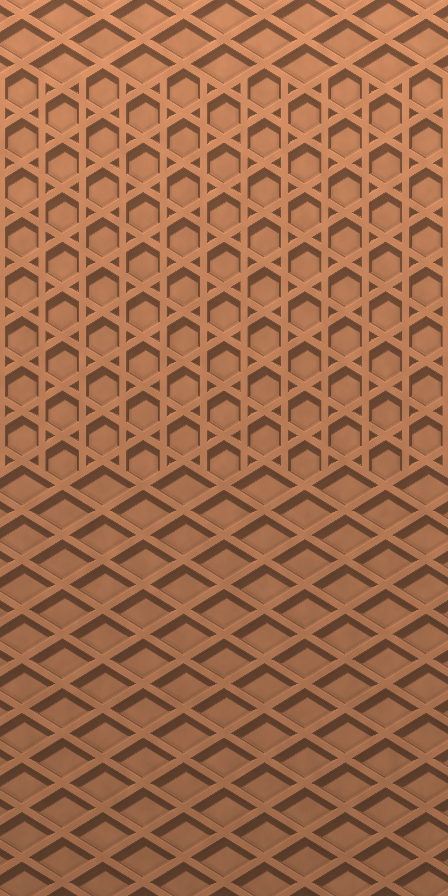
Reproduce this pattern procedurally as a WebGL 1 fragment shader.

```glsl
precision highp float;
// Carved clay lattice: two families of diagonal bars, joined by upright bars
// in a middle band to form a hexagonal weave. The bars make a height field,
// lit from above with bevels, soft cast shadows and gradient-noise mottling.

uniform vec2 u_resolution;

const vec2 CELL = vec2(0.1804, 0.1107);    // lattice period, in canvas widths
const vec2 CROSSING = vec2(0.5, 1.6906);   // one crossing of the diagonals
const vec2 WEAVE_BAND = vec2(0.945, 1.823); // vertical extent of upright bars
const float BAR_HALF_WIDTH = 0.0130;
const float BAR_TOP_WIDTH = 0.0075;
const float BAR_HEIGHT = 0.011;
const vec3 CLAY = vec3(1.0, 0.668, 0.468);

// Gradient noise
vec2 hashGradient(vec2 cell) {
  float h = fract(sin(dot(cell, vec2(127.1, 311.7))) * 4375.85);
  return vec2(cos(h * 6.2832), sin(h * 6.2832));
}

float gradientNoise(vec2 p) {
  vec2 i = floor(p);
  vec2 f = fract(p);
  vec2 u = f * f * f * (f * (f * 6.0 - 15.0) + 10.0);
  vec2 e = vec2(1.0, 0.0);
  float a = dot(hashGradient(i), f);
  float b = dot(hashGradient(i + e.xy), f - e.xy);
  float c = dot(hashGradient(i + e.yx), f - e.yx);
  float d = dot(hashGradient(i + e.xx), f - e.xx);
  return mix(mix(a, b, u.x), mix(c, d, u.x), u.y);
}

float mottling(vec2 p) {
  float sum = 0.0;
  float amplitude = 0.5;
  for (int i = 0; i < 4; i++) {
    sum += amplitude * gradientNoise(p);
    p = p * 2.03 + 7.3;
    amplitude *= 0.55;
  }
  return sum;
}

// Distance to the nearest whole number
float lineDistance(float phase) {
  return abs(fract(phase + 0.5) - 0.5);
}

// Distance to the nearest bar centre
float barDistance(vec2 p) {
  vec2 q = (p - CROSSING) / CELL;
  float diagonal = min(lineDistance(q.x + q.y), lineDistance(q.x - q.y));
  diagonal /= length(1.0 / CELL);
  float upright = lineDistance(2.0 * q.x + 0.5) * CELL.x * 0.5;
  float outside = max(WEAVE_BAND.x - p.y, p.y - WEAVE_BAND.y);
  return min(diagonal, length(vec2(upright, max(outside, 0.0) * 3.0)));
}

float barProfile(float dist) {
  return 1.0 - smoothstep(BAR_TOP_WIDTH, BAR_HALF_WIDTH, dist);
}

float reliefHeight(vec2 p) {
  return BAR_HEIGHT * barProfile(barDistance(p));
}

// Bevel light relative to a flat surface
float bevelLight(vec2 p, vec3 light) {
  vec2 e = vec2(0.0012, 0.0);
  float dx = reliefHeight(p + e.xy) - reliefHeight(p - e.xy);
  float dy = reliefHeight(p + e.yx) - reliefHeight(p - e.yx);
  vec3 normal = normalize(vec3(-vec2(dx, dy) / (2.0 * e.x), 1.0));
  return clamp(dot(normal, light) / light.z, 0.62, 1.10);
}

// Soft shadow found by marching towards the light
float castShadow(vec2 p, vec2 direction) {
  float start = reliefHeight(p);
  float shadow = 0.0;
  for (int i = 1; i <= 14; i++) {
    float travel = float(i) * 0.0019;
    float ray = start + travel * 0.42;
    float excess = reliefHeight(p + direction * travel) - ray;
    shadow = max(shadow, smoothstep(0.0, 0.003, excess));
  }
  return shadow;
}

void main() {
  vec2 p = gl_FragCoord.xy / u_resolution.x;
  float rise = gl_FragCoord.y / u_resolution.y;
  vec3 light = normalize(vec3(-0.22, 0.75, 1.0));

  // Surface tone: brighter towards the top and on the raised bars
  float dist = barDistance(p);
  float raised = barProfile(dist);
  float tone = 0.575 + 0.16 * rise + 0.075 * rise * rise;
  tone *= mix(1.0, 1.06, raised);
  tone *= 1.0 + 0.11 * mottling(p * vec2(22.0, 17.0));

  // Bevels, cast shadows and darkening at the foot of the bars
  float shadow = castShadow(p, normalize(light.xy));
  float corner = (1.0 - raised) * (1.0 - smoothstep(0.010, 0.024, dist));
  float lit = bevelLight(p, light) * (1.0 - 0.12 * corner);
  tone *= min(lit, mix(1.10, 0.60, shadow));

  gl_FragColor = vec4(CLAY * tone, 1.0);
}
```
